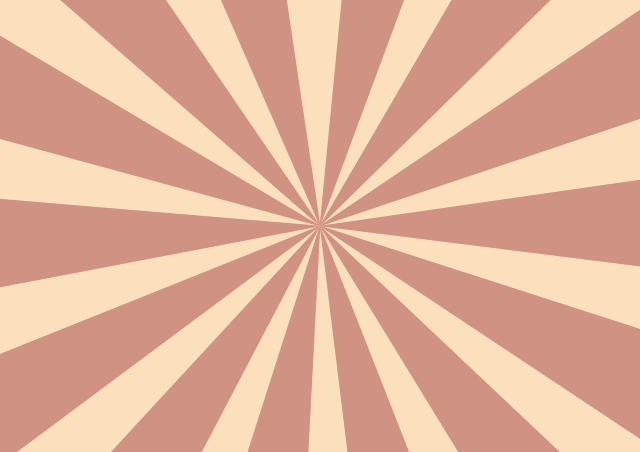
This background is drawn by a WebGL 2 fragment shader. Its source:

```glsl
#version 300 es
precision highp float;

uniform vec2 u_resolution;
out vec4 fragColor;

// Signed distance to a wedge opening along +x, with its tip just off the hub
float wedgeDistance(vec2 p, float halfAngle) {
    return abs(p.y) * cos(halfAngle) - (p.x - 0.007) * sin(halfAngle);
}

void main() {
    vec2 p = (gl_FragCoord.xy - 0.5 * u_resolution) / u_resolution.y;
    float pixel = 1.0 / u_resolution.y;

    // Hand-cut rays: axis angle and half opening, in degrees
    vec2 rays[14] = vec2[14](
        vec2(13.36, 5.18), vec2(39.24, 5.23), vec2(64.7, 4.95), vec2(91.45, 7.0),
        vec2(118.97, 5.36), vec2(144.11, 5.18), vec2(169.97, 5.23), vec2(196.32, 5.52),
        vec2(221.98, 5.3), vec2(247.31, 4.98), vec2(271.99, 5.0), vec2(296.48, 5.02),
        vec2(321.53, 4.88), vec2(347.49, 5.36));

    // Union of all rays
    float nearest = 1.0;
    for (int i = 0; i < 14; i++) {
        vec2 ray = radians(rays[i]);
        vec2 axis = vec2(cos(ray.x), sin(ray.x));
        vec2 local = vec2(dot(p, axis), axis.x * p.y - axis.y * p.x);
        nearest = min(nearest, wedgeDistance(local, ray.y));
    }

    // Cream rays over dusty rose
    float cream = 1.0 - smoothstep(-0.6 * pixel, 0.6 * pixel, nearest);
    vec3 color = mix(vec3(0.816, 0.578, 0.515), vec3(0.988, 0.873, 0.742), cream);
    fragColor = vec4(color, 1.0);
}
```
